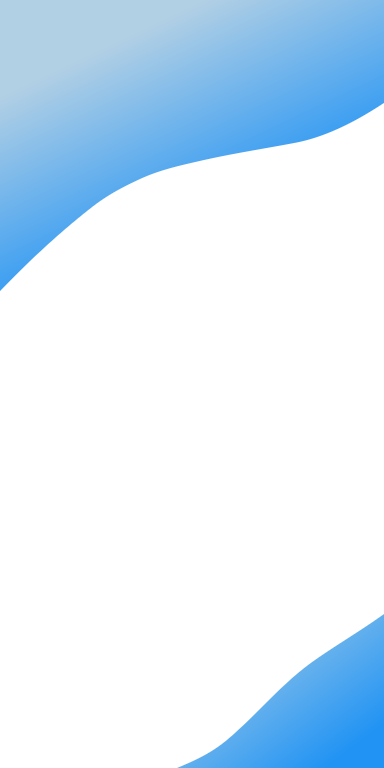
Give the GLSL for this background, as a Shadertoy shader.

```glsl
// Two blue waves on white: a pale-to-azure one hangs from the top,
// and a deeper one rises in the lower right corner. Each edge is a smooth
// Hermite curve, and each fill is a slanted linear gradient.

const vec2 CANVAS = vec2(1.0, 2.0);
const vec3 PAPER = vec3(1.0);

// Gradient colours, their ranges and their horizontal slants
const vec3 TOP_PALE = vec3(0.70, 0.815, 0.895);
const vec3 TOP_AZURE = vec3(0.22, 0.615, 0.95);
const vec2 TOP_RANGE = vec2(0.25, 0.78);
const float TOP_SLANT = 0.475;

const vec3 CORNER_SKY = vec3(0.39, 0.69, 0.93);
const vec3 CORNER_BLUE = vec3(0.125, 0.575, 0.955);
const vec2 CORNER_RANGE = vec2(0.34, 0.64);
const float CORNER_SLANT = 0.75;

// Edge knots: x, height, slope
const int KNOTS = 6;
const vec3 TOP_EDGE[KNOTS] = vec3[KNOTS](
    vec3(0.0, 1.242, 1.04), vec3(0.24, 1.461, 0.78), vec3(0.365, 1.534, 0.46),
    vec3(0.521, 1.581, 0.23), vec3(0.768, 1.628, 0.19), vec3(1.0, 1.732, 0.66));
const vec3 CORNER_EDGE[KNOTS] = vec3[KNOTS](
    vec3(0.3, -0.06, 0.40), vec3(0.461, 0.0, 0.42), vec3(0.594, 0.0755, 0.85),
    vec3(0.755, 0.229, 0.90), vec3(0.82, 0.281, 0.70), vec3(1.0, 0.401, 0.72));

// Cubic Hermite height between two knots
float hermite(vec3 a, vec3 b, float x) {
    float span = b.x - a.x;
    float t = clamp((x - a.x) / span, 0.0, 1.0);
    float s = 1.0 - t;
    return mix(a.y, b.y, t * t * (3.0 - 2.0 * t))
         + span * t * s * (a.z * s - b.z * t);
}

// Height of the whole curve at x
float edgeHeight(vec3 knots[KNOTS], float x) {
    float height = knots[0].y;
    for (int i = 0; i < KNOTS - 1; i++) {
        if (x >= knots[i].x) height = hermite(knots[i], knots[i + 1], x);
    }
    return height;
}

// Approximate signed distance above the curve
float aboveEdge(vec3 knots[KNOTS], vec2 p) {
    const float STEP = 0.002;
    float height = edgeHeight(knots, p.x);
    float slope = (edgeHeight(knots, p.x + STEP)
                 - edgeHeight(knots, p.x - STEP)) / (2.0 * STEP);
    return (p.y - height) / sqrt(1.0 + slope * slope);
}

// Linear blend over a range, flat outside it
vec3 gradient(vec3 from, vec3 to, vec2 range, float t) {
    return mix(from, to, clamp((t - range.x) / (range.y - range.x), 0.0, 1.0));
}

float coverage(float dist, float pixel) {
    return clamp(0.5 + dist / pixel, 0.0, 1.0);
}

void mainImage(out vec4 fragColor, in vec2 fragCoord) {
    vec2 p = fragCoord / iResolution.xy * CANVAS;
    float pixel = CANVAS.y / iResolution.y;

    // Upper wave
    float topDepth = CANVAS.y - p.y + TOP_SLANT * p.x;
    vec3 topFill = gradient(TOP_PALE, TOP_AZURE, TOP_RANGE, topDepth);
    vec3 color = mix(PAPER, topFill, coverage(aboveEdge(TOP_EDGE, p), pixel));

    // Lower right wave
    float cornerDepth = CORNER_SLANT * p.x - p.y;
    vec3 cornerFill = gradient(CORNER_SKY, CORNER_BLUE, CORNER_RANGE, cornerDepth);
    color = mix(color, cornerFill, coverage(-aboveEdge(CORNER_EDGE, p), pixel));

    fragColor = vec4(color, 1.0);
}
```
